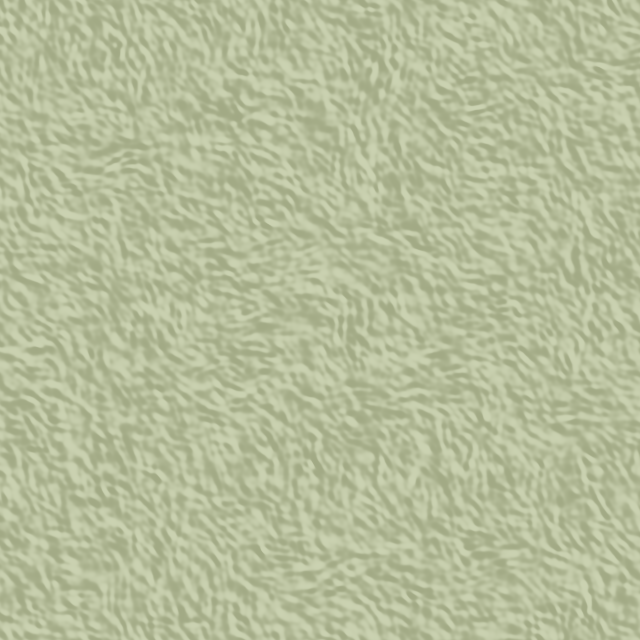
Reproduce this texture procedurally as a Shadertoy shader.

```glsl
const vec3 BASE_COLOR = vec3(0.709, 0.739, 0.602);
const vec3 TONE_STEP = vec3(0.081, 0.080, 0.088); // colour change at full relief
const float TONE_SHARPNESS = 0.80;   // flattens crests, steepens their edges
const float TONE_LIFT = 0.06;

const float CELLS = 29.0;            // wrinkle cells across the canvas
const int WRINKLES_PER_CELL = 5;
const float WRINKLE_GAIN = 0.92;
const float RIDGE_FREQ_MIN = 0.9;    // ridges per cell
const float RIDGE_FREQ_MAX = 2.6;
const float RIDGE_NARROWNESS = 8.0;

const float MEAN_ANGLE = -0.74;      // falling to the right
const float ANGLE_SWING = 1.4;
const float ANGLE_JITTER = 1.3;
const float FLOW_SCALE = 6.0;

const float GRAIN_SCALE = 60.0;
const float GRAIN_GAIN = 1.7;
const vec2 LIGHT_OFFSET = vec2(0.25, 0.29);
const float SPECK_SCALE = 105.0;
const float SPECK_GAIN = 0.7;

const float PATCH_SCALE = 9.0;
const float PATCH_DEPTH = 0.4;
const float SHADE_SCALE = 15.0;
const float SHADE_GAIN = 0.95;
const float TAU = 6.2831853;

uint scramble(uint x) {
    x ^= x >> 16;
    x *= 0x7feb352du;
    x ^= x >> 15;
    x *= 0x846ca68bu;
    return x ^ (x >> 16);
}

float hash(vec2 cell, int seed) {
    ivec2 c = ivec2(cell) + 4096;
    uint h = scramble(uint(c.x) + scramble(uint(c.y) + scramble(uint(seed))));
    return float(h >> 8) / 16777216.0;
}

float cornerRamp(vec2 cell, vec2 offset, int seed) {
    float a = TAU * hash(cell, seed);
    return dot(vec2(cos(a), sin(a)), offset);
}

float gradientNoise(vec2 p, int seed) {
    vec2 i = floor(p), f = p - i;
    vec2 s = f * f * f * (f * (f * 6.0 - 15.0) + 10.0);
    vec2 e = vec2(1.0, 0.0);
    float low = mix(cornerRamp(i, f, seed), cornerRamp(i + e, f - e, seed), s.x);
    float high = mix(cornerRamp(i + e.yx, f - e.yx, seed),
                     cornerRamp(i + 1.0, f - 1.0, seed), s.x);
    return mix(low, high, s.y);
}

// Scattered short ridges that loosely follow a slowly turning direction
float wrinkles(vec2 uv) {
    vec2 p = uv * CELLS;
    vec2 home = floor(p);
    float sum = 0.0;
    for (int y = -1; y <= 1; y++)
    for (int x = -1; x <= 1; x++) {
        vec2 cell = home + vec2(x, y);
        float flow = MEAN_ANGLE
            + ANGLE_SWING * gradientNoise((cell + 0.5) / CELLS * FLOW_SCALE, 1);
        for (int k = 0; k < WRINKLES_PER_CELL; k++) {
            int seed = 10 + k * 5;
            vec2 center = cell + vec2(hash(cell, seed), hash(cell, seed + 1));
            vec2 d = p - center;
            float fade = max(0.0, 1.0 - dot(d, d));
            float angle = flow + ANGLE_JITTER * (hash(cell, seed + 2) - 0.5);
            float across = dot(d, vec2(-sin(angle), cos(angle)));
            float freq = mix(RIDGE_FREQ_MIN, RIDGE_FREQ_MAX, hash(cell, seed + 3));
            float phase = hash(cell, seed + 4);
            sum += fade * fade * exp(-RIDGE_NARROWNESS * across * across)
                 * cos(TAU * (freq * across + phase));
        }
    }
    return sum;
}

// Fine bumps lit from one side
float litGrain(vec2 uv) {
    vec2 p = uv * GRAIN_SCALE;
    return gradientNoise(p + LIGHT_OFFSET, 2) - gradientNoise(p - LIGHT_OFFSET, 2);
}

// Broad soft shading in two sizes
float softShade(vec2 uv) {
    return gradientNoise(uv * SHADE_SCALE, 4) + gradientNoise(uv * SHADE_SCALE * 2.0, 5);
}

void mainImage(out vec4 fragColor, in vec2 fragCoord) {
    vec2 uv = fragCoord / iResolution.y;
    float relief = WRINKLE_GAIN * wrinkles(uv) + GRAIN_GAIN * litGrain(uv);
    relief += SPECK_GAIN * gradientNoise(uv * SPECK_SCALE, 6);
    relief *= 1.0 + PATCH_DEPTH * gradientNoise(uv * PATCH_SCALE, 3);
    relief += SHADE_GAIN * softShade(uv);
    float tone = tanh(TONE_SHARPNESS * relief) + TONE_LIFT;
    fragColor = vec4(BASE_COLOR + TONE_STEP * tone, 1.0);
}
```
